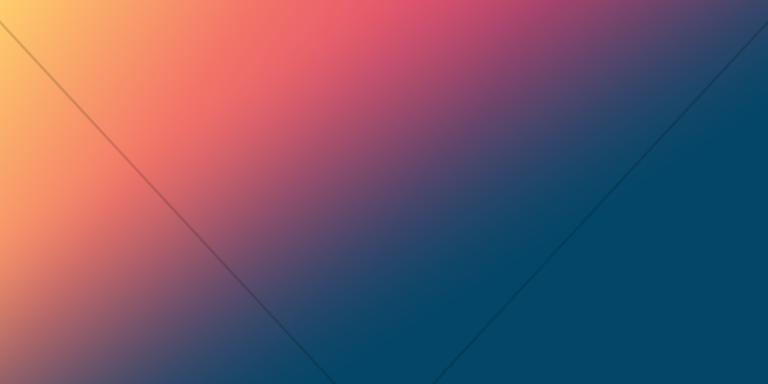
Give the GLSL for this background, as a Shadertoy shader.

```glsl
// Diagonal sunset wash, amber to rose, sinking into deep blue at the lower right.
// Two tilted linear ramps are layered: a warm palette, then a blue veil.
// A mirrored pair of thin dark creases descends toward the bottom centre.

// Warm colours from the upper left corner outwards.
vec3 warmRamp(float t) {
    vec3 amber = vec3(1.0, 0.805, 0.42);
    vec3 coral = vec3(0.95, 0.45, 0.408);
    vec3 rose = vec3(0.89, 0.33, 0.424);
    vec3 crimson = vec3(0.86, 0.26, 0.427);
    vec3 color = mix(amber, coral, clamp(t / 0.56, 0.0, 1.0));
    color = mix(color, rose, clamp((t - 0.56) / 0.34, 0.0, 1.0));
    return mix(color, crimson, clamp((t - 0.9) / 0.3, 0.0, 1.0));
}

// Distance to the creases, folded about the vertical centre line.
float creaseDistance(vec2 p, float aspect) {
    float side = abs(p.x - 0.5 * aspect);
    return abs(side - 0.128 - 0.925 * p.y) / length(vec2(1.0, 0.925));
}

void mainImage(out vec4 fragColor, in vec2 fragCoord) {
    vec2 p = fragCoord / iResolution.y;
    float aspect = iResolution.x / iResolution.y;
    vec2 fromTop = vec2(p.x, 1.0 - p.y);

    // Warm base and blue veil use slightly different tilts.
    vec3 color = warmRamp(dot(fromTop, vec2(0.83, 0.56)));
    float veil = smoothstep(0.48, 1.34, dot(fromTop, vec2(0.53, 0.85)));
    color = mix(color, vec3(0.012, 0.275, 0.408), veil);

    // Soft thin creases.
    float pixel = 1.0 / iResolution.y;
    float crease = 1.0 - smoothstep(0.001, 0.003 + pixel, creaseDistance(p, aspect));
    color *= 1.0 - 0.15 * crease;

    fragColor = vec4(color, 1.0);
}
```
